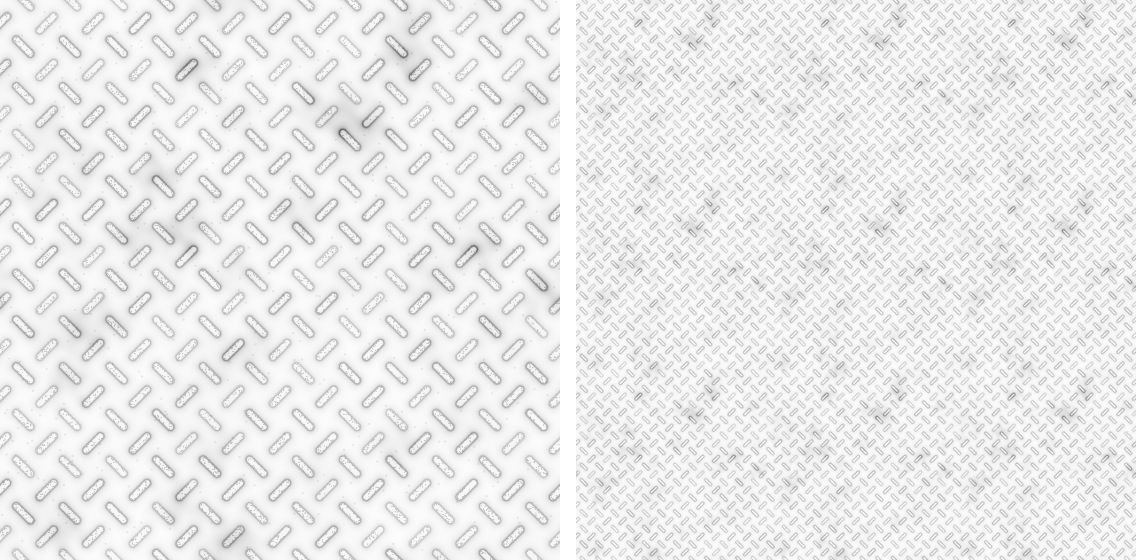
Left, the tile; right, the same tile 3 across and 3 down.
Reproduce this texture procedurally as a three.js fragment shader.

```glsl
// Pale tread plate: two interleaved lattices of raised diagonal bars.
// Each bar is a capsule distance with a grey rim, a soft halo and pitted wear;
// wrapped cellular noise adds pits, specks and smudges so the plate tiles.
varying vec2 vUv;

const float REPEATS = 12.0;         // bars of each slope across and down
const float HALF_LENGTH = 0.213;    // sizes below are in lattice cells
const float RADIUS = 0.076;
const float RIM_WIDTH = 0.023;
const float HALO_WIDTH = 0.062;
const float RIM_DEPTH = 0.135;
const float HALO_DEPTH = 0.135;
const float PIT_DEPTH = 0.17;
const float SMUDGE_DEPTH = 0.10;
const float SPECK_DEPTH = 0.07;
const float PIT_CELLS = 312.0;      // noise cells across the canvas
const float SPECK_CELLS = 72.0;
const vec3 PLATE_COLOR = vec3(0.980);
const float TAU = 6.2831853;

float hash(vec2 p) {
  vec3 q = fract(p.xyx * vec3(0.1031, 0.1030, 0.0973));
  q += dot(q, q.yzx + 33.33);
  return fract((q.x + q.y) * q.z);
}

vec2 hash2(vec2 p) {
  return vec2(hash(p + 17.3), hash(p + 71.9));
}

// Wrapped cellular noise: x is the nearest distance, y that point's random value
vec2 cellular(vec2 uv, float cells) {
  vec2 p = uv * cells;
  vec2 base = floor(p);
  vec2 nearest = vec2(9.0, 0.0);
  for (int j = -1; j <= 1; j++) {
    for (int i = -1; i <= 1; i++) {
      vec2 cell = base + vec2(float(i), float(j));
      vec2 id = mod(cell, cells);
      float d = length(cell + hash2(id) - p);
      if (d < nearest.x) nearest = vec2(d, hash(id + 5.7));
    }
  }
  return nearest;
}

// Sparse soft blots, one of random strength per cell
float smudges(vec2 uv) {
  vec2 warp = sin(TAU * (uv.yx * vec2(17.0, 19.0) + uv * vec2(7.0, 5.0)));
  vec2 p = uv * REPEATS + 0.12 * warp;
  vec2 base = floor(p);
  float sum = 0.0;
  for (int j = -1; j <= 1; j++) {
    for (int i = -1; i <= 1; i++) {
      vec2 cell = base + vec2(float(i), float(j));
      vec2 id = mod(cell, REPEATS);
      vec2 r = cell + hash2(id + 31.0) - p;
      sum += pow(hash(id + 47.0), 5.0) * exp(-6.0 * dot(r, r));
    }
  }
  return sum;
}

// Darkness of one lattice of bars; slope is +1 for rising, -1 for falling
float bars(vec2 uv, vec2 shift, float slope, float smudge, vec2 pit) {
  vec2 p = uv * REPEATS + shift;
  vec2 id = mod(floor(p), REPEATS) + 20.0 * slope + 40.0;
  vec2 q = fract(p) - 0.5;
  vec2 axis = normalize(vec2(1.0, slope));
  float along = dot(q, axis);
  float side = dot(q, vec2(-axis.y, axis.x));
  float d = length(vec2(max(abs(along) - HALF_LENGTH, 0.0), side)) - RADIUS;
  d += 0.003 * sin(along * 61.0 + TAU * hash(id)) * sin(side * 53.0 + 2.0);

  // Rim and halo, stronger on some bars and inside smudges
  float tone = mix(0.72, 1.22, hash(id + 3.0));
  float rim = RIM_DEPTH * exp(-d * d / (RIM_WIDTH * RIM_WIDTH));
  float outside = smoothstep(-0.025, 0.008, d);
  float halo = HALO_DEPTH * outside * exp(-max(d, 0.0) / HALO_WIDTH);
  halo *= 1.0 - smoothstep(0.15, 0.27, d);

  // Pits gather near the rim and vary in number from bar to bar
  float inside = 1.0 - smoothstep(-0.025, 0.0, d);
  float edge = smoothstep(-RADIUS, -0.015, d);
  float patches = 0.5 + 0.5 * sin(along * 19.0 + TAU * hash(id + 9.0));
  float wear = 0.12 + 0.25 * edge + 0.25 * patches * hash(id + 13.0);
  float pits = step(1.0 - wear, pit.y) * (1.0 - smoothstep(0.2, 0.65, pit.x));
  float face = inside * (0.012 + PIT_DEPTH * pits);

  return (rim + halo) * tone * (1.0 + 0.7 * smudge) + face;
}

void main() {
  float smudge = smudges(vUv);
  vec2 pit = cellular(vUv, PIT_CELLS);

  // Raised bars in both directions
  float rising = bars(vUv, vec2(0.5, 0.0), 1.0, smudge, pit);
  float falling = bars(vUv, vec2(0.0, 0.5), -1.0, smudge, pit);

  // Faint grime, broad tone drift and scattered specks on the plate
  vec2 speck = cellular(vUv, SPECK_CELLS);
  float specks = step(0.9, speck.y) * (1.0 - smoothstep(0.06, 0.22, speck.x));
  float drift = sin(TAU * (2.0 * vUv.x + vUv.y) + 1.3)
              + sin(TAU * (3.0 * vUv.y - 2.0 * vUv.x) + 0.4)
              + sin(TAU * (5.0 * vUv.x + 4.0 * vUv.y));
  float grime = SMUDGE_DEPTH * smudge + SPECK_DEPTH * specks + 0.003 * drift;

  gl_FragColor = vec4(PLATE_COLOR - rising - falling - grime, 1.0);
}
```
